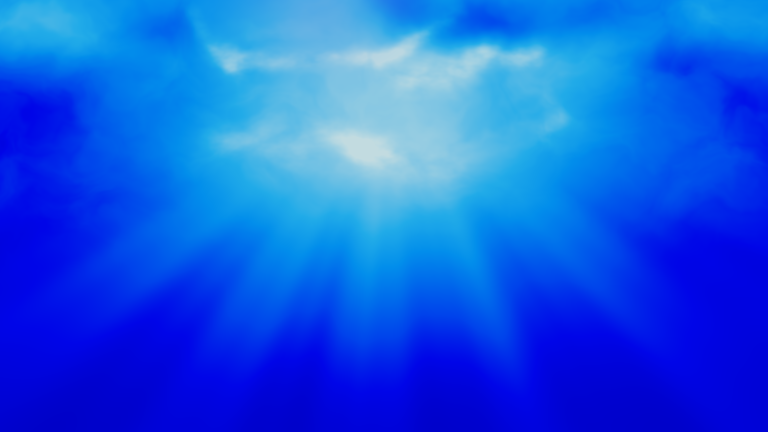
This background is drawn by a WebGL 1 fragment shader. Its source:

```glsl
precision highp float;

uniform vec2 u_resolution;

vec2 gradient(vec2 cell) {
  float h = fract(sin(dot(cell, vec2(127.1, 311.7))) * 43758.5);
  return vec2(cos(6.2832 * h), sin(6.2832 * h));
}

float noise(vec2 p) {
  vec2 i = floor(p), f = p - i;
  vec2 u = f * f * f * (f * (f * 6.0 - 15.0) + 10.0);
  vec2 e = vec2(1.0, 0.0);
  float low = mix(dot(gradient(i), f), dot(gradient(i + e), f - e), u.x);
  float high = mix(dot(gradient(i + e.yx), f - e.yx),
                   dot(gradient(i + 1.0), f - 1.0), u.x);
  return mix(low, high, u.y);
}

float fbm(vec2 p) {
  float sum = 0.0, amp = 0.6;
  for (int i = 0; i < 4; i++) {
    sum += amp * noise(p);
    p = mat2(1.6, 1.2, -1.2, 1.6) * p + 3.7;
    amp *= 0.5;
  }
  return sum;
}

float blob(vec2 p, vec2 center, vec2 radius) {
  vec2 d = (p - center) / radius;
  return exp(-dot(d, d));
}

// Soft streak of cloud between two points
float wisp(vec2 p, vec2 a, vec2 b, float width) {
  vec2 d = b - a;
  float t = clamp(dot(p - a, d) / dot(d, d), 0.0, 1.0);
  float dist = length(p - a - d * t) / width;
  return exp(-dist * dist);
}

// Light level from 0 (deep water) to 7 (white cloud)
vec3 waterColor(float level) {
  vec3 c = mix(vec3(0.0, 0.0, 0.74), vec3(0.0, 0.02, 0.91), clamp(level, 0.0, 1.0));
  c = mix(c, vec3(0.0, 0.26, 0.92), clamp(level - 1.0, 0.0, 1.0));
  c = mix(c, vec3(0.0, 0.42, 0.92), clamp(level - 2.0, 0.0, 1.0));
  c = mix(c, vec3(0.01, 0.56, 0.92), clamp(level - 3.0, 0.0, 1.0));
  c = mix(c, vec3(0.13, 0.67, 0.91), clamp(level - 4.0, 0.0, 1.0));
  c = mix(c, vec3(0.49, 0.77, 0.89), clamp(level - 5.0, 0.0, 1.0));
  return mix(c, vec3(0.76, 0.86, 0.88), clamp(level - 6.0, 0.0, 1.0));
}

void main() {
  vec2 p = gl_FragCoord.xy / u_resolution.y;
  p.x += 0.8889 - 0.5 * u_resolution.x / u_resolution.y;

  // Rays fanning down from the surface
  vec2 q = p - vec2(0.9, 0.85);
  float angle = atan(q.x, -q.y);
  float below = 1.0 - smoothstep(0.38, 0.65, p.y);
  float rays = below * (0.6 * cos(14.6 * (angle + 0.06))
                        + 0.9 * noise(vec2(angle * 9.0, 2.3 + length(q))));

  // Main glow, longer above than below
  vec2 g = p - vec2(0.87, 0.70);
  g /= vec2(0.57, g.y > 0.0 ? 0.62 : 0.39);
  float glow = exp(-pow(length(g) * (1.0 - 0.10 * rays), 2.5));
  float level = 0.9 + 5.2 * glow + 0.25 * rays;
  level -= 0.45 * (1.0 - smoothstep(0.0, 0.3, p.y));

  // Bright surface and its blue openings
  vec2 drift = vec2(fbm(p * 5.0), fbm(p * 5.0 + 17.3));
  vec2 w = p + 0.06 * drift;
  float side = smoothstep(0.25, 0.65, abs(p.x - 0.87));
  level += 1.7 * side * smoothstep(0.74, 0.92, p.y);
  level += 1.9 * blob(w, vec2(0.05, 0.96), vec2(0.22, 0.10));
  level += 1.8 * blob(w, vec2(1.72, 0.95), vec2(0.18, 0.09));
  level += 1.0 * blob(w, vec2(1.33, 0.83), vec2(0.16, 0.14));
  level += 0.8 * blob(w, vec2(1.60, 0.66), vec2(0.25, 0.13));
  level -= 1.8 * blob(w, vec2(0.38, 0.93), vec2(0.10, 0.05));
  level -= 2.6 * blob(w, vec2(1.12, 0.95), vec2(0.15, 0.05));
  level -= 2.3 * blob(w, vec2(0.92, 1.00), vec2(0.08, 0.07));
  level -= 1.4 * blob(w, vec2(1.37, 0.97), vec2(0.10, 0.05));
  level -= 1.8 * blob(w, vec2(1.61, 0.86), vec2(0.15, 0.05));

  // Cloud wisps bent by the drift
  vec2 c = p + 0.07 * drift;
  float cloud = wisp(c, vec2(0.47, 0.94), vec2(0.55, 0.85), 0.028);
  cloud += 0.9 * wisp(c, vec2(0.56, 0.85), vec2(0.84, 0.85), 0.025);
  cloud += 1.2 * wisp(c, vec2(0.89, 0.85), vec2(1.05, 0.96), 0.025);
  cloud += 1.1 * wisp(c, vec2(0.95, 0.81), vec2(1.25, 0.89), 0.035);
  cloud += 0.5 * wisp(c, vec2(0.49, 0.67), vec2(0.70, 0.64), 0.050);
  cloud += 0.6 * wisp(c, vec2(0.75, 0.71), vec2(0.87, 0.64), 0.040);
  cloud += 0.5 * wisp(c, vec2(0.85, 0.63), vec2(1.05, 0.64), 0.060);
  cloud += 0.6 * wisp(c, vec2(1.24, 0.68), vec2(1.30, 0.72), 0.025);
  level += cloud * (0.9 + 1.5 * fbm(p * vec2(9.0, 14.0)));

  // Broken texture fading with depth
  float texture = fbm(p * vec2(5.0, 8.0) + drift);
  level += 1.3 * texture * smoothstep(0.3, 0.75, p.y) * (1.0 - 0.5 * glow);

  vec3 color = waterColor(level);
  float haze = blob(p, vec2(0.74, 1.0), vec2(0.17, 0.13));
  color = mix(color, vec3(0.42, 0.66, 0.89), 0.65 * haze);
  gl_FragColor = vec4(color, 1.0);
}
```
